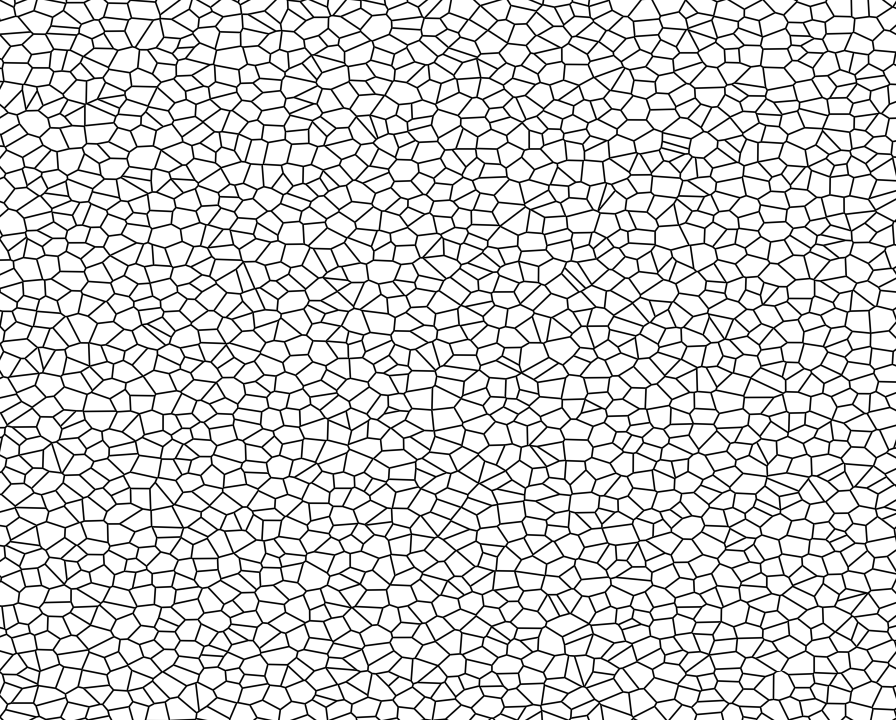
Reproduce this pattern procedurally as a Shadertoy shader.

```glsl
const vec2 CELLS_PER_HEIGHT = vec2(33.0, 44.0); // fewer across: wide, flat cells
const float JITTER = 1.0;
const float LINE_WIDTH = 0.0023;                // fraction of canvas height
const float SOFTNESS = 0.7;                     // edge blur in pixels
const vec3 PAPER = vec3(1.0);
const vec3 INK = vec3(0.0);

// Integer hash: two random values in 0..1 per cell
vec2 hash2(ivec2 cell) {
    uvec2 v = uvec2(cell + 4096) * 1664525u + 1013904223u;
    v.x += v.y * 1664525u;
    v.y += v.x * 1664525u;
    v ^= v >> 16u;
    v.x += v.y * 1664525u;
    v.y += v.x * 1664525u;
    v ^= v >> 16u;
    return vec2(v & 0xffffu) / 65535.0;
}

// Vector from a position inside the cell to a neighbour's seed
vec2 toSeed(ivec2 cell, ivec2 offset, vec2 local) {
    vec2 jitter = 0.5 + JITTER * (hash2(cell + offset) - 0.5);
    return vec2(offset) + jitter - local;
}

// Distance to the closest cell border, in canvas heights
float borderDistance(vec2 p) {
    vec2 g = p * CELLS_PER_HEIGHT;
    ivec2 cell = ivec2(floor(g));
    vec2 local = fract(g);

    // Closest seed
    vec2 nearest = vec2(0.0);
    ivec2 nearestOffset = ivec2(0);
    float best = 1e5;
    for (int y = -1; y <= 1; y++)
    for (int x = -1; x <= 1; x++) {
        ivec2 offset = ivec2(x, y);
        vec2 r = toSeed(cell, offset, local);
        float d = dot(r, r);
        if (d < best) {
            best = d;
            nearest = r;
            nearestOffset = offset;
        }
    }

    // Closest bisector; the short search leaves rare small gaps in the lines
    float border = 1.0;
    for (int y = -1; y <= 1; y++)
    for (int x = -1; x <= 1; x++) {
        ivec2 offset = ivec2(x, y);
        if (offset == nearestOffset) continue;
        vec2 r = toSeed(cell, offset, local);
        vec2 across = r - nearest;
        // Undo the grid stretch so lines keep an even width
        float stretch = max(length(across * CELLS_PER_HEIGHT), 1e-4);
        border = min(border, dot(0.5 * (r + nearest), across) / stretch);
    }
    return border;
}

void mainImage(out vec4 fragColor, in vec2 fragCoord) {
    float blur = SOFTNESS / iResolution.y;
    float d = borderDistance(fragCoord / iResolution.y);
    float halfWidth = 0.5 * LINE_WIDTH;
    float line = 1.0 - smoothstep(halfWidth - blur, halfWidth + blur, d);
    fragColor = vec4(mix(PAPER, INK, line), 1.0);
}
```
